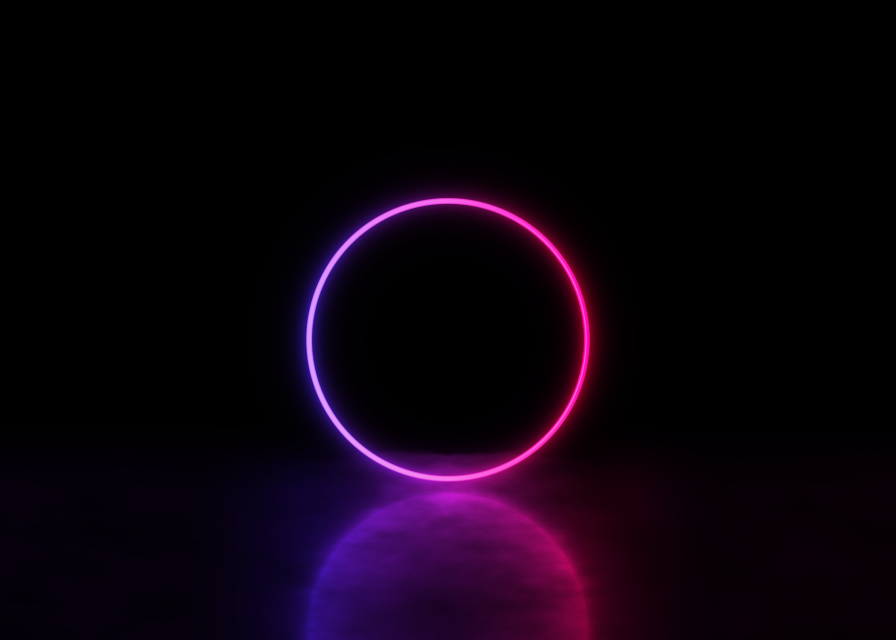
A WebGL 1 fragment shader for this background:

```glsl
precision highp float;
// A neon ring, violet on the left and crimson on the right, stands in a dark room.
// Its tube and halo come from the distance to a circle; a mirrored circle,
// broken up by stretched noise, lights the worn glossy floor below.
uniform vec2 u_resolution;

const float RADIUS = 0.217;

float hash(vec2 p) {
  p = fract(p * vec2(0.1831, 0.2973));
  p += dot(p, p.yx + 19.19);
  return fract(p.x * p.y * 7.31);
}

float noise(vec2 p) {
  vec2 cell = floor(p);
  vec2 f = fract(p);
  f = f * f * (3.0 - 2.0 * f);
  float low = mix(hash(cell), hash(cell + vec2(1.0, 0.0)), f.x);
  float high = mix(hash(cell + vec2(0.0, 1.0)), hash(cell + 1.0), f.x);
  return mix(low, high, f.y);
}

float fbm(vec2 p) {
  float sum = 0.0;
  float amplitude = 0.5;
  for (int i = 0; i < 5; i++) {
    sum += amplitude * noise(p);
    p = mat2(1.6, 1.2, -1.2, 1.6) * p + 7.3;
    amplitude *= 0.5;
  }
  return sum;
}

// Blends three colours from the left of the ring to its right
vec3 across(float x, vec3 left, vec3 middle, vec3 right) {
  float t = clamp(x / RADIUS, -1.0, 1.0);
  return t < 0.0 ? mix(middle, left, -t) : mix(middle, right, t);
}

vec3 floorLight(vec2 p) {
  float grain = fbm(p * vec2(22.0, 55.0) + 40.0);
  float blotch = fbm(p * vec2(9.0, 18.0) + 11.0);
  float ground = 1.0 - smoothstep(0.21, 0.34, p.y);

  // Faint ambient light over the whole floor
  vec3 ambient = across(p.x * 0.5, vec3(0.022, 0.003, 0.045),
                        vec3(0.025, 0.003, 0.045), vec3(0.034, 0.0, 0.022));
  vec3 light = ambient * ground * (0.4 + blotch);

  // Mirrored ring: soft fill inside the arc, quick fade outside
  float d = length(p - vec2(0.0, 0.011)) - RADIUS;
  float inside = exp(min(d, 0.0) / 0.095);
  float outside = 0.65 * exp(-max(d, 0.0) / 0.014) + 0.35 * exp(-max(d, 0.0) / 0.045);
  float wear = mix(1.0, 0.45 + 1.1 * grain, 0.65);
  float fade = mix(0.72, 1.0, smoothstep(0.0, 0.16, p.y));
  vec3 tint = across(p.x, vec3(0.19, 0.06, 0.52), vec3(0.49, 0.07, 0.52),
                     vec3(0.52, 0.01, 0.23));
  float mirrorEdge = 1.0 - smoothstep(0.25, 0.31, p.y);
  light += tint * inside * outside * wear * fade * mirrorEdge;

  // Lit strip under the tube, with a ragged far edge
  float ragged = p.y + 0.025 * (grain - 0.5) + 0.35 * p.x * p.x;
  float strip = (1.0 - smoothstep(0.288, 0.300, ragged)) * smoothstep(0.20, 0.25, p.y);
  light += tint * strip * exp(-p.x * p.x / 0.02) * (0.12 + 0.3 * grain);

  // Wide dim spill to both sides
  vec3 spill = across(p.x, vec3(0.025, 0.008, 0.13), vec3(0.06, 0.0, 0.08),
                      vec3(0.13, 0.0, 0.025));
  float reach = 1.0 - smoothstep(0.20, 0.42, abs(p.x) + 0.08 * (blotch - 0.5));
  return light + spill * reach * ground * (0.3 + blotch);
}

void main() {
  vec2 p = gl_FragCoord.xy / u_resolution.y;
  p.x -= 0.5 * u_resolution.x / u_resolution.y;
  float pixel = 1.0 / u_resolution.y;

  vec2 fromCentre = p - vec2(0.0, 0.469);
  float d = length(fromCentre) - RADIUS;
  float gap = abs(d);

  vec3 color = vec3(0.003, 0.0, 0.005) + floorLight(p);

  // Halo: tight bright glow and a wider weak one
  vec3 glow = across(fromCentre.x, vec3(0.30, 0.13, 0.95), vec3(0.55, 0.04, 0.50),
                     vec3(0.92, 0.0, 0.22));
  color += glow * (0.75 * exp(-gap / 0.012) + 0.12 * exp(-gap / 0.027))
         * (1.0 - smoothstep(0.03, 0.11, gap));

  // Tube: paler towards the left and bottom, saturated at the right
  vec3 tube = across(fromCentre.x, vec3(0.86, 0.60, 1.0), vec3(0.98, 0.40, 0.92),
                     vec3(1.0, 0.04, 0.72));
  tube.g += 0.35 * max(-fromCentre.y, 0.0);
  vec3 rim = across(fromCentre.x, vec3(0.65, 0.35, 1.0), vec3(0.88, 0.14, 0.80),
                    vec3(0.95, 0.0, 0.50));
  tube = mix(tube, rim, smoothstep(0.0018, 0.0050, gap));

  // Thin pale line along the inner wall on the right
  float shine = exp(-pow((d + 0.0012) / 0.0012, 2.0));
  tube += vec3(0.0, 0.30, 0.12) * shine * smoothstep(0.05, 0.2, fromCentre.x);
  float cover = 1.0 - smoothstep(0.0046 - pixel * 0.7, 0.0046 + pixel * 0.7, gap);
  color = mix(color, tube, cover);

  gl_FragColor = vec4(min(color, 1.0), 1.0);
}
```
